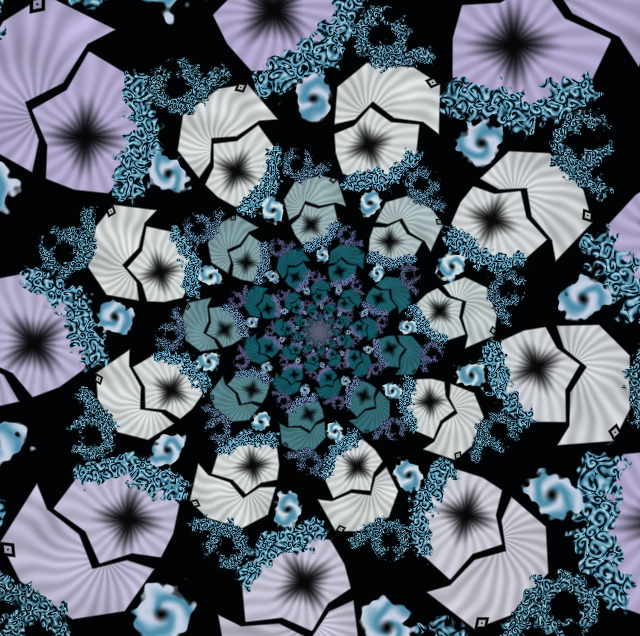
This pattern is drawn by a WebGL 2 fragment shader. Its source:

```glsl
#version 300 es
precision highp float;
// Spiral lattice of star-hearted petals with filigree fringes, shrinking into a teal core.
uniform vec2 u_resolution;
out vec4 fragColor;

vec2 hash2(vec2 p) {
  vec3 a = fract(p.xyx * vec3(0.1031, 0.1030, 0.0973));
  a += dot(a, a.yzx + 33.33);
  return fract((a.xx + a.yz) * a.zy) * 2.0 - 1.0;
}

float gradientNoise(vec2 p) {
  vec2 i = floor(p), f = p - i, s = f * f * (3.0 - 2.0 * f), e = vec2(1, 0);
  return mix(mix(dot(hash2(i), f), dot(hash2(i + e), f - e), s.x),
             mix(dot(hash2(i + e.yx), f - e.yx), dot(hash2(i + 1.0), f - 1.0), s.x), s.y);
}

// Signed distance to a closed polygon.
float polygon(vec2 p, vec2 v[10]) {
  float d = 1e3, s = 1.0;
  for (int i = 0, j = 9; i < 10; j = i++) {
    vec2 e = v[j] - v[i], w = p - v[i];
    vec2 b = w - e * clamp(dot(w, e) / dot(e, e), 0.0, 1.0);
    d = min(d, dot(b, b));
    bvec3 c = bvec3(p.y >= v[i].y, p.y < v[j].y, e.x * w.y > e.y * w.x);
    if (all(c) || !any(c)) s = -s;
  }
  return s * sqrt(d);
}

float capsule(vec2 p, vec2 a, vec2 b, float r) {
  vec2 w = p - a, e = b - a;
  return length(w - e * clamp(dot(w, e) / dot(e, e), 0.0, 1.0)) - r;
}

float fill(float d, float aa) { return 1.0 - smoothstep(-aa, aa, d); }

// Small spiral eddies scattered on a warped grid.
float eddies(vec2 p) {
  p += 0.9 * vec2(gradientNoise(p * 0.8), gradientNoise(p * 0.8 + 31.0));
  vec2 h = hash2(floor(p)), d = fract(p) - 0.5 - 0.2 * h;
  return 0.5 + 0.5 * sin(atan(d.y, d.x) + 15.0 * length(d) + 6.0 * h.x);
}

vec3 filigree(vec2 p, vec3 tint, float aa) {
  float e = 0.65 * eddies(p * 27.0) + 0.6 * gradientNoise(p * 75.0) + 0.15;
  e = mix(e, 0.45, smoothstep(0.006, 0.03, aa));
  vec3 c = mix(vec3(0.02, 0.06, 0.09), tint, smoothstep(0.1, 0.55, e));
  return mix(c, vec3(0.78, 0.86, 0.88), 0.75 * smoothstep(0.6, 0.95, e));
}

// Paints one motif; its star sits at (1, 0) and x points away from the core.
void paintMotif(inout vec3 col, vec2 q, float size, float seed) {
  float aa = 1.2 / (u_resolution.y * size);
  vec2 g = q + seed * 3.7;
  vec3 petal = mix(vec3(0.08, 0.36, 0.41), vec3(0.86, 0.88, 0.88), smoothstep(0.09, 0.215, size));
  petal = mix(petal, vec3(0.73, 0.69, 0.85), smoothstep(0.3, 0.5, size));
  vec3 tint = mix(vec3(0.42, 0.42, 0.62), vec3(0.3, 0.55, 0.66), smoothstep(0.06, 0.22, size));
  float rough = 0.055 * gradientNoise(g * 20.0) + 0.045 * gradientNoise(g * 48.0);

  // Outer petal, streaked in a fan from its cusp.
  float outer = polygon(q, vec2[10](vec2(1.06, 0.2), vec2(1.25, 0.235), vec2(1.41, 0.12),
    vec2(1.45, -0.12), vec2(1.4, -0.275), vec2(1.15, -0.335), vec2(1.19, -0.24),
    vec2(1.17, -0.09), vec2(1.225, 0.038), vec2(1.11, 0.105)));
  vec2 f = q - vec2(1.16, 0.04);
  float fan = sin(24.0 * atan(f.y, f.x) + 22.0 * length(f) + 4.0 * gradientNoise(g * 7.0));
  float shade = 0.9 + 0.08 * fan + 0.18 * gradientNoise(g * 6.0);
  col = mix(col, petal * shade, fill(outer, aa));

  // Inner petal with its soft dark star.
  float inner = polygon(q, vec2[10](vec2(1.01, 0.18), vec2(1.075, 0.095), vec2(1.185, 0.04),
    vec2(1.14, -0.08), vec2(1.165, -0.22), vec2(1.0, -0.245), vec2(0.88, -0.17),
    vec2(0.82, -0.02), vec2(0.83, 0.09), vec2(0.92, 0.15))) - 0.006;
  vec2 s = q - vec2(1.0, 0.0);
  float a = atan(s.y, s.x), l = length(s);
  float rays = sin(22.0 * a + 16.0 * l + 4.0 * gradientNoise(g * 8.0));
  float star = l * (1.0 + 0.22 * cos(4.0 * a + 0.6) + 0.06 * rays);
  shade = (0.93 + 0.06 * rays) * (0.04 + 0.96 * smoothstep(0.012, 0.12, star));
  col = mix(col, petal * shade, fill(inner, aa));

  // Filigree along the inner edge.
  float fringe = min(capsule(q, vec2(0.79, 0.035), vec2(0.85, -0.12), 0.05),
                     capsule(q, vec2(0.84, -0.13), vec2(0.99, -0.235), 0.04)) + rough;
  // Hooked crest beyond the outer petal.
  vec2 h = q - vec2(1.57, 0.085);
  float ring = abs(length(h) - 0.105) - 0.038;
  ring = max(ring, 0.05 - length(h - vec2(0.11, -0.035)));
  float crest = min(ring, capsule(q, vec2(1.44, 0.06), vec2(1.52, -0.17), 0.042)) + rough;
  float lace = min(fringe, crest);
  if (lace < 0.05) {
    vec3 c = filigree(g, tint * (crest < fringe ? 0.8 : 1.0), aa);
    col = mix(col, c, fill(lace, aa + 0.004));
  }

  // Pale whirl at the inner tip.
  vec2 b = q - vec2(0.714, -0.083);
  float bl = length(b);
  float whirl = 0.5 + 0.5 * sin(2.0 * atan(b.y, b.x) + 105.0 * bl + 3.0 * gradientNoise(g * 25.0));
  vec3 pale = mix(tint, mix(petal, vec3(0.8, 0.89, 0.91), 0.6), whirl);
  pale *= smoothstep(0.0, 0.024, bl);
  col = mix(col, pale, fill(length(b * vec2(0.9, 1.15)) - 0.062 + 0.6 * rough, aa + 0.002));

  // Tiny outlined kite on the outer corner.
  vec2 k = abs(q - vec2(1.4, -0.235));
  float kite = k.x + 0.8 * k.y - 0.032;
  col = mix(col, vec3(0.01), fill(kite, aa));
  col = mix(col, petal * 0.8, fill(kite + 0.014, aa) * smoothstep(0.0, 0.008, k.x + k.y));
}

void main() {
  vec2 p = (gl_FragCoord.xy - vec2(0.4987, 0.4777) * u_resolution) / u_resolution.y;
  float r = max(length(p), 0.003);
  float nearest = floor(log(r / 0.25) / 0.065);
  vec3 col = vec3(0.008, 0.01, 0.014);
  // Each motif is the previous one turned and enlarged by a fixed step.
  for (int i = 8; i >= -10; i--) {
    float n = nearest + float(i);
    float size = 0.25 * exp(0.065 * n), angle = radians(201.5 - 42.13 * n);
    vec2 u = vec2(cos(angle), sin(angle));
    vec2 q = vec2(dot(p, u), dot(p, vec2(-u.y, u.x))) / size;
    if (q.x > 0.6 && q.x < 1.8 && abs(q.y) < 0.42) paintMotif(col, q, size, mod(n, 37.0));
  }
  col = mix(vec3(0.36, 0.36, 0.46), col, smoothstep(0.002, 0.03, r));
  fragColor = vec4(col, 1.0);
}
```
